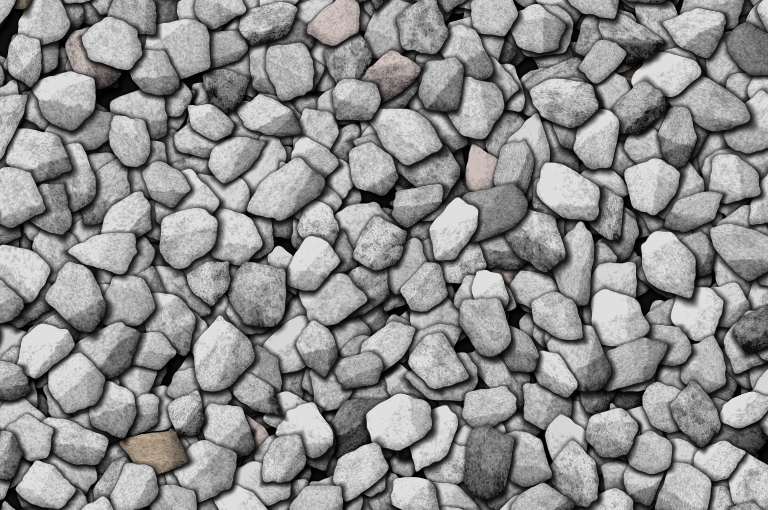
Give the GLSL for this texture, as a WebGL 1 fragment shader.

```glsl
precision highp float;

uniform vec2 u_resolution;

const float CELL = 0.11;
const float LAYERS = 4.0;
const float TAU = 6.2831853;
const vec2 LIGHT = vec2(-0.5, 0.866);
const vec3 GAP_COLOR = vec3(0.06);
const vec3 GREY = vec3(0.995, 0.995, 1.0);
const vec3 TAN = vec3(0.95, 0.86, 0.75);
const vec3 PINK = vec3(0.95, 0.89, 0.87);

float hash(vec2 p) {
  vec3 q = fract(p.xyx * 0.1031);
  q += dot(q, q.yzx + 33.33);
  return fract((q.x + q.y) * q.z);
}

float idHash(vec2 id, float salt) {
  return hash(id + salt * vec2(17.0, 59.0));
}

float noise(vec2 p) {
  vec2 i = floor(p);
  vec2 f = fract(p);
  f = f * f * (3.0 - 2.0 * f);
  float low = mix(hash(i), hash(i + vec2(1.0, 0.0)), f.x);
  float high = mix(hash(i + vec2(0.0, 1.0)), hash(i + 1.0), f.x);
  return mix(low, high, f.y);
}

float fbm(vec2 p) {
  float sum = 0.0;
  float gain = 0.5;
  for (int i = 0; i < 4; i++) {
    sum += gain * noise(p);
    p = mat2(1.6, 1.2, -1.2, 1.6) * p + 7.3;
    gain *= 0.55;
  }
  return sum / 1.01;
}

mat2 rotation(float a) {
  return mat2(cos(a), sin(a), -sin(a), cos(a));
}

vec2 direction(float a) {
  return vec2(cos(a), sin(a));
}

// Rounded random polygon: xy = outward normal, z = signed distance
vec3 stoneOutline(vec2 p, vec2 id) {
  const float SHARPNESS = 14.0;
  vec2 normal = vec2(0.0);
  float total = 0.0;
  for (int i = 0; i < 6; i++) {
    float k = float(i);
    vec2 n = direction((k + 0.7 * idHash(id, k + 1.0)) * TAU / 6.0);
    float reach = mix(0.72, 1.02, idHash(id, k + 11.0));
    float weight = exp(SHARPNESS * (dot(p, n) - reach));
    normal += weight * n;
    total += weight;
  }
  return vec3(normal / total, log(total) / SHARPNESS);
}

// Brightness step across one broken face of a stone
float facet(vec2 p, vec2 id, float salt, vec2 light, float wobble) {
  vec2 n = direction(TAU * idHash(id, salt));
  float ridge = dot(p, n) - mix(0.0, 0.5, idHash(id, salt + 1.0)) + wobble;
  return smoothstep(-0.05, 0.05, ridge) * (dot(n, light) - 0.2);
}

vec3 stoneColor(vec2 p, vec2 id, vec3 outline, vec2 light) {
  vec2 grainPos = p + id * 5.37;
  float patches = fbm(grainPos * 2.6);
  float grain = fbm(grainPos * 9.0 + 31.0);
  float mottle = idHash(id, 25.0);
  float rare = idHash(id, 26.0);

  float tone = mix(0.73, 0.88, idHash(id, 27.0));
  tone = mix(tone, 0.52, step(rare, 0.03));
  float bevel = smoothstep(-0.42, 0.03, outline.z);
  float wobble = 0.3 * (patches - 0.5);
  float lum = tone + 0.11 * bevel * dot(outline.xy, light);
  lum += 0.18 * facet(p, id, 31.0, light, wobble);
  lum += 0.14 * facet(p, id, 34.0, light, -wobble);
  lum -= 0.14 * bevel * bevel * bevel;

  // Mineral stains and fine grit
  lum -= 0.2 * mottle * mottle * smoothstep(0.42, 0.72, patches);
  lum -= 0.26 * mottle * smoothstep(0.52, 0.72, grain);
  lum += 0.36 * (grain - 0.5);
  lum += 0.15 * (noise(grainPos * 22.0) - 0.5);

  vec3 tint = mix(GREY, PINK, step(0.965, rare));
  tint = mix(tint, TAN, step(0.982, rare));
  return tint * clamp(lum, 0.05, 0.88);
}

// Paints one stone and its contact shadow over the colour below
vec3 addStone(vec3 below, vec2 offset, vec2 id, vec2 light, float dim) {
  mat2 spin = rotation(TAU * idHash(id, 20.0));
  float size = mix(0.4, 0.61, idHash(id, 21.0));
  float aspect = mix(1.02, 1.28, idHash(id, 22.0));
  vec2 p = spin * offset / (size * vec2(aspect, 1.0 / aspect));
  if (dot(p, p) > 3.6) return below;

  vec2 localLight = spin * light;
  vec3 outline = stoneOutline(p, id);
  outline.z += 0.08 * (noise(p * 4.0 + id * 3.7) - 0.5);
  float pixel = 0.7 / (u_resolution.y * CELL * size);
  float shadowEdge = outline.z + 0.08 * dot(outline.xy, localLight);
  vec3 color = below * mix(0.1, 1.0, smoothstep(-0.06, 0.23, shadowEdge));
  if (outline.z < pixel) {
    float cover = 1.0 - smoothstep(-pixel, pixel, outline.z);
    color = mix(color, dim * stoneColor(p, id, outline, localLight), cover);
  }
  return color;
}

void main() {
  vec2 uv = gl_FragCoord.xy / u_resolution.y;
  vec3 color = GAP_COLOR;

  // Jittered grids, each turned differently, piled from bottom to top
  for (float layer = 0.0; layer < LAYERS; layer++) {
    mat2 turn = rotation(0.4 + layer * 1.13);
    vec2 grid = turn * uv / CELL + 40.0 + layer * 0.37;
    vec2 base = floor(grid);
    float dim = mix(0.88, 1.0, layer / (LAYERS - 1.0));
    for (int j = -1; j <= 1; j++) {
      for (int i = -1; i <= 1; i++) {
        vec2 cell = base + vec2(float(i), float(j));
        vec2 id = cell + layer * 101.0;
        vec2 jitter = vec2(idHash(id, 40.0), idHash(id, 41.0)) - 0.5;
        vec2 center = cell + 0.5 + 0.55 * jitter;
        color = addStone(color, grid - center, id, turn * LIGHT, dim);
      }
    }
  }
  gl_FragColor = vec4(color, 1.0);
}
```
